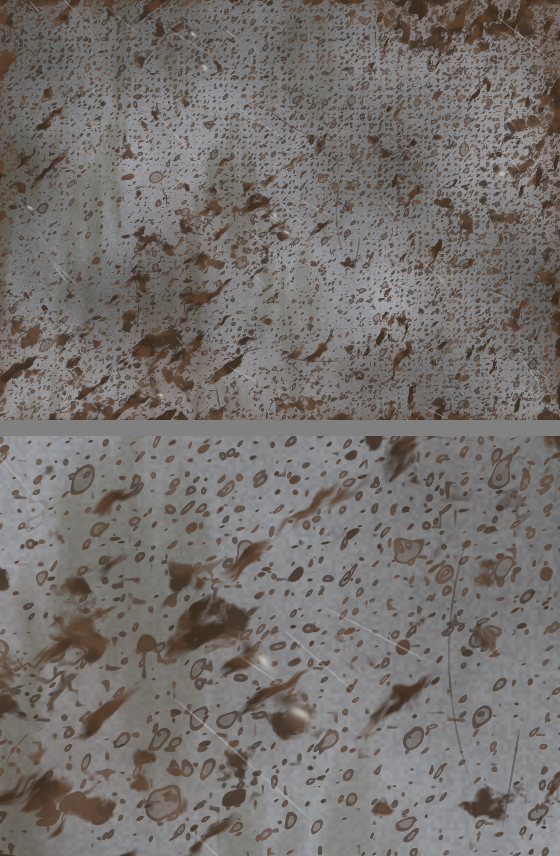
Top, the full canvas; bottom, a detail of the centre.
A Shadertoy shader for this texture:

```glsl
// Weathered grey metal sheet with rust smears, water-drop rings and scratches.
#define METAL_DARK vec3(0.42, 0.42, 0.42)
#define METAL_LIGHT vec3(0.63, 0.635, 0.655)
#define RUST_DARK vec3(0.21, 0.145, 0.095)
#define RUST_WARM vec3(0.34, 0.23, 0.155)
#define OLIVE vec3(0.34, 0.33, 0.26)
#define GLINT vec3(0.82, 0.82, 0.80)
#define RUST_AMOUNT 1.0
#define SMEAR_ANGLE 0.65
#define STREAK_ANGLE 1.15
#define SCRATCHES 42
#define DENTS 8
#define GRAIN 0.07

float hash(vec2 p) {
    vec3 q = fract(p.xyx * 0.1031);
    q += dot(q, q.yzx + 33.33);
    return fract((q.x + q.y) * q.z);
}

vec2 hash2(vec2 p) { return vec2(hash(p), hash(p + 17.3)); }

mat2 turn(float a) {
    float c = cos(a), s = sin(a);
    return mat2(c, -s, s, c);
}

float noise(vec2 p) {
    vec2 i = floor(p), f = fract(p);
    f = f * f * (3.0 - 2.0 * f);
    vec2 e = vec2(0.0, 1.0);
    return mix(mix(hash(i), hash(i + e.yx), f.x),
               mix(hash(i + e.xy), hash(i + e.yy), f.x), f.y);
}

float fbm(vec2 p) {
    float sum = 0.0, amp = 0.516;
    for (int i = 0; i < 5; i++) {
        sum += amp * noise(p);
        p = turn(0.5) * p * 2.03 + 11.7;
        amp *= 0.5;
    }
    return sum;
}

float spot(vec2 d, vec2 falloff) { return exp(-dot(d * d, falloff)); }

// How much rust gathers around a place: borders, diagonal smear, lower band, right side
float coverage(vec2 p, float aspect) {
    vec2 e = min(p, vec2(aspect, 1.0) - p);
    float border = exp(-22.0 * max(min(e.x, e.y), 0.0));
    float smear = spot(turn(SMEAR_ANGLE) * (p - vec2(0.40 * aspect, 0.43)), vec2(11.0, 45.0));
    float band = spot(p - vec2(0.38 * aspect, 0.14), vec2(7.0, 110.0));
    float corner = spot(p - vec2(0.85 * aspect, 0.95), vec2(14.0, 60.0));
    float side = smoothstep(0.45, 0.95, p.x / aspect);
    float c = 0.14 + 0.55 * border + 0.45 * smear + 0.35 * band + 0.35 * corner + 0.16 * side;
    return clamp(RUST_AMOUNT * (c + 0.9 * (fbm(p * 5.0 + 3.0) - 0.5)), 0.0, 1.0);
}

// One grid of scattered drops: solid dots or hollow rings
float drops(vec2 p, float scale, float aspect, float px) {
    vec2 g = p * scale, id = floor(g);
    vec2 key = id + scale * 3.0;
    vec2 h = hash2(key), k = hash2(key + 41.0);
    vec2 f = turn(SMEAR_ANGLE + k.y - 0.5) * (g - id - 0.5 - 0.4 * (h - 0.5));
    f *= vec2(0.8, 1.0 + 0.9 * k.x);
    float d = (length(f) - mix(0.07, 0.24, h.x * h.y)) / scale;
    float fill = smoothstep(px, -px, d);
    float rim = smoothstep(px, 0.0, abs(d) - 0.0009);
    float keep = step(hash(key + 7.0), 0.15 + 0.9 * coverage((id + 0.5) / scale, aspect));
    return keep * mix(fill, max(0.8 * rim, 0.3 * fill), step(0.45, k.y));
}

void mainImage(out vec4 fragColor, in vec2 fragCoord) {
    float px = 1.0 / iResolution.y;
    float aspect = iResolution.x * px;
    vec2 p = fragCoord * px;
    vec2 warp = vec2(noise(p * 70.0), noise(p * 70.0 + 50.0)) - 0.5;
    vec2 w = p + 0.007 * warp;
    float cover = coverage(p, aspect);

    // Clouded metal with fine grain
    float cloud = fbm(p * 3.2 + 8.0);
    float tone = 0.49 + 1.9 * (cloud - 0.5) - 0.15 * smoothstep(0.65, 1.0, p.y);
    vec3 col = mix(METAL_DARK, METAL_LIGHT, clamp(tone, -0.1, 1.05));
    col += GRAIN * (noise(p * 330.0) - 0.5);

    // Soft olive runs and brown haze
    float run = smoothstep(0.54, 0.78, fbm(w * vec2(17.0, 3.5)));
    col = mix(col, OLIVE, 0.45 * run * smoothstep(0.9, 0.3, p.x / aspect));
    float haze = smoothstep(0.25, 0.95, cover) * (0.25 + 0.6 * fbm(p * 24.0));
    col = mix(col, RUST_WARM, 0.6 * haze);

    // Rust smears, steeper on the right, and thin winding veins
    float right = smoothstep(0.5, 0.68, p.x / aspect + 0.2 * (cloud - 0.5));
    float smear = fbm(turn(SMEAR_ANGLE) * w * vec2(10.0, 30.0));
    float streak = fbm(turn(STREAK_ANGLE) * w * vec2(20.0, 46.0) + 9.0);
    float blot = fbm(w * 27.0 + 31.0);
    float limit = mix(0.79, 0.50, cover);
    float rust = smoothstep(limit, limit + 0.08, mix(smear, streak, right));
    rust = max(rust, 0.9 * smoothstep(limit, limit + 0.09, blot));
    float vein = fbm(turn(SMEAR_ANGLE) * w * vec2(7.0, 15.0) + 70.0);
    vein = smoothstep(0.014, 0.003, abs(vein - 0.5)) * smoothstep(0.42, 0.6, blot);
    rust = max(rust, 0.75 * vein * smoothstep(0.2, 0.5, cover));

    // Drops from large to small, then fine specks
    float scale = 15.0;
    for (int i = 0; i < 4; i++) {
        rust = max(rust, 0.85 * drops(w + 0.13 * float(i), scale, aspect, px));
        scale *= 1.7;
    }
    float speckLimit = mix(0.93, 0.66, cover);
    float speck = smoothstep(speckLimit, speckLimit + 0.12, noise(p * 170.0 + 5.0));
    rust = max(rust, 0.65 * speck);
    vec3 rustColor = mix(RUST_DARK, RUST_WARM, smoothstep(0.35, 0.7, fbm(p * 38.0)));
    col = mix(col, rustColor, 0.9 * rust);

    // Scratches: pale ones fall to the right, every third is dark and curved
    for (int i = 0; i < SCRATCHES; i++) {
        vec2 key = vec2(float(i) * 3.7, 91.0);
        vec2 h = hash2(key), k = hash2(key + 5.0);
        bool dark = i % 3 == 0;
        float angle = dark ? 6.28 * k.x : -0.7 + 0.5 * (k.x - 0.5);
        vec2 q = turn(angle) * (p - h * vec2(aspect, 1.0));
        q.y += (dark ? 4.0 : 0.4) * (k.y - 0.5) * q.x * q.x;
        float len = mix(0.025, 0.13, k.y * k.y);
        float line = smoothstep(px, 0.0, abs(q.y) - 0.0004) * smoothstep(len, 0.4 * len, abs(q.x));
        line *= 0.4 + 0.6 * noise(q * 60.0 + key);
        col = mix(col, dark ? RUST_DARK : GLINT, (dark ? 0.6 : 0.4) * line);
    }

    // Small dents: a bright nick beside a dark one
    for (int i = 0; i < DENTS; i++) {
        vec2 key = vec2(float(i) * 5.3, 23.0);
        vec2 q = turn(-0.8) * (w - hash2(key) * vec2(aspect, 1.0));
        col = mix(col, RUST_DARK, 0.75 * spot(q + vec2(0.012, 0.0), vec2(9000.0, 40000.0)));
        col = mix(col, GLINT, 0.8 * spot(q, vec2(14000.0, 60000.0)));
    }
    fragColor = vec4(clamp(col, 0.0, 1.0), 1.0);
}
```
